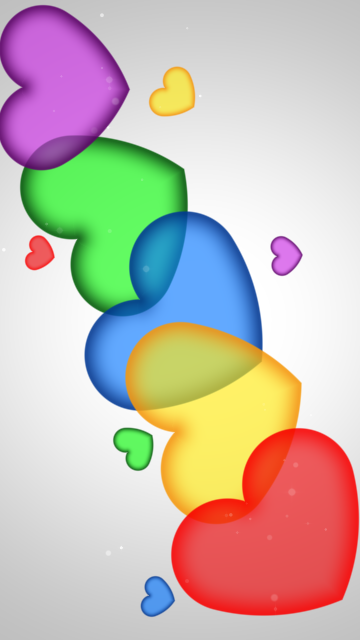
Give the GLSL for this background, as a WebGL 1 fragment shader.

```glsl
precision highp float;
// Translucent glossy hearts tumbling diagonally over a soft grey glow with white sparkles.

uniform vec2 u_resolution;

float hash(float n) {
    return fract(sin(n * 12.9898) * 43758.5453);
}

// Signed distance to a heart of half-width 1 whose tip points along +x.
float heartDistance(vec2 p) {
    p.y = abs(p.y);
    vec2 lobe = vec2(0.0, 0.47);
    vec2 arcCentre = vec2(-0.72, -0.719);
    vec2 cleft = vec2(-0.245, 0.0);
    vec2 seam = lobe - arcCentre;
    bool onLobe = seam.x * (p.y - lobe.y) > seam.y * p.x || p.x < cleft.x;
    float d = onLobe ? length(p - lobe) - 0.53 : length(p - arcCentre) - 1.92;
    return max(d, -length(p - cleft));
}

// Blends one heart over the canvas; alpha keeps the area covered by hearts.
void drawHeart(inout vec4 canvas, vec2 p, vec2 centre, float size, float angle, vec3 body, vec3 rim) {
    float c = cos(angle), s = sin(angle);
    vec2 q = p - centre;
    q = vec2(c * q.x + s * q.y, c * q.y - s * q.x) / size;
    float d = heartDistance(q);
    float aa = 1.0 / (u_resolution.y * size);
    float cover = 1.0 - smoothstep(-aa, aa, d);
    float edge = 1.0 - smoothstep(-0.04, 0.36, -d);
    edge *= edge * 1.15;
    vec3 tint = mix(body, rim, min(edge, 1.0));
    float opacity = mix(0.65, 0.88, min(edge, 1.0));
    canvas.rgb = mix(canvas.rgb, tint, cover * opacity);
    canvas.a = max(canvas.a, cover);
}

// Soft dot with four thin rays when glint is 1.
float sparkle(vec2 q, float size, float glint) {
    float r = length(q) / size;
    float core = 1.0 - smoothstep(0.5, 1.1, r);
    vec2 a = abs(q) / size;
    float rays = exp(-r * 0.9) / (1.0 + 12.0 * a.x * a.y);
    return min(core + glint * rays, 1.0);
}

void main() {
    vec2 p = gl_FragCoord.xy / u_resolution.y;

    // Grey backdrop, brightest around the middle
    float falloff = smoothstep(0.08, 0.64, length((p - vec2(0.31, 0.5)) * vec2(0.95, 1.0)));
    vec4 canvas = vec4(vec3(mix(1.0, 0.74, falloff)), 0.0);

    vec3 green = vec3(0.06, 0.98, 0.06), greenRim = vec3(0.0, 0.36, 0.02);
    vec3 purple = vec3(0.80, 0.19, 0.90), purpleRim = vec3(0.37, 0.0, 0.42);
    vec3 blue = vec3(0.05, 0.48, 1.0), blueRim = vec3(0.0, 0.22, 0.58);
    vec3 yellow = vec3(1.0, 0.92, 0.08), yellowRim = vec3(0.96, 0.60, 0.05);
    vec3 red = vec3(0.93, 0.04, 0.05), redRim = vec3(0.97, 0.0, 0.0);

    // Large overlapping hearts
    drawHeart(canvas, p, vec2(0.152, 0.647), 0.153, 0.58, green, greenRim);
    drawHeart(canvas, p, vec2(0.066, 0.863), 0.129, -0.02, purple, purpleRim);
    drawHeart(canvas, p, vec2(0.254, 0.514), 0.164, -0.47, blue, blueRim);
    drawHeart(canvas, p, vec2(0.310, 0.339), 0.163, 0.37, yellow, yellowRim);
    drawHeart(canvas, p, vec2(0.411, 0.188), 0.166, -0.79, red, redRim);

    // Small loose hearts
    drawHeart(canvas, p, vec2(0.266, 0.857), 0.042, -0.58, yellow, yellowRim);
    drawHeart(canvas, p, vec2(0.057, 0.605), 0.0275, -0.25, red, redRim);
    drawHeart(canvas, p, vec2(0.440, 0.600), 0.031, 0.05, purple, purpleRim);
    drawHeart(canvas, p, vec2(0.206, 0.298), 0.0365, 0.60, green, greenRim);
    drawHeart(canvas, p, vec2(0.240, 0.068), 0.032, -0.20, blue, blueRim);

    // Sparkles gathered at the upper left and lower right, fainter over hearts
    for (int i = 0; i < 48; i++) {
        float n = float(i) + 1.0;
        vec2 hub = mod(n, 2.0) < 0.5 ? vec2(0.15, 0.85) : vec2(0.40, 0.17);
        float angle = 6.2832 * hash(n);
        float reach = 0.30 * hash(n + 71.3);
        vec2 spot = hub + reach * vec2(cos(angle), sin(angle));
        float size = mix(0.002, 0.007, pow(hash(n + 33.7), 2.0));
        float glint = step(0.7, hash(n + 15.1));
        float strength = mix(0.35, 0.9, hash(n + 52.9)) * mix(1.0, 0.22, canvas.a);
        canvas.rgb = mix(canvas.rgb, vec3(1.0), strength * sparkle(p - spot, size, glint));
    }

    gl_FragColor = vec4(canvas.rgb, 1.0);
}
```
